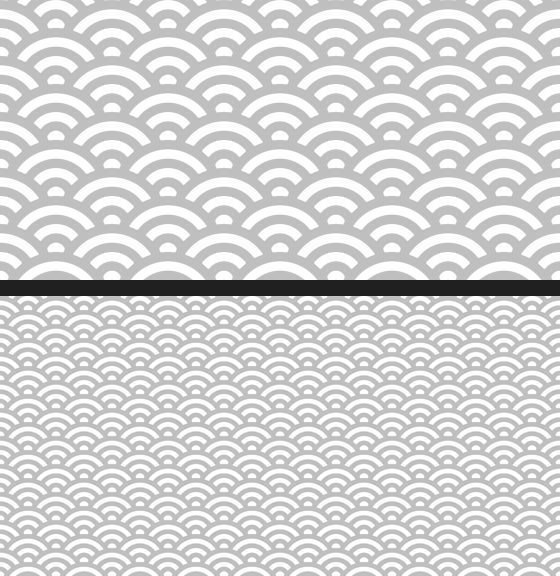
Top: one tile. Bottom: repeated 2 by 2.
Give the GLSL for this pattern, as a WebGL 2 fragment shader.

```glsl
#version 300 es
precision highp float;

uniform vec2 u_resolution;
out vec4 fragColor;

// Intersection of two distances with rounded corners
float roundIntersect(float a, float b, float radius) {
    vec2 d = vec2(a, b) + radius;
    return min(max(d.x, d.y), 0.0) + length(max(d, 0.0)) - radius;
}

// Distance to the white parts of one wave scale of radius 1
float waveScale(vec2 p) {
    p.x = abs(p.x);
    float r = length(p);
    float arcs = min(abs(r - 5.0 / 12.0), abs(r - 0.75)) - 1.0 / 12.0;
    float bands = min(r - 1.0 / 6.0, arcs);

    // Scales in front: beside and directly below
    float front = 1.0 - min(length(p - vec2(1.0, -0.5)), length(p + vec2(0.0, 1.0)));
    return roundIntersect(bands, front, 0.025);
}

// Grid of scales, 2 wide and 1 high, centred on the cell origin
float scaleGrid(vec2 p) {
    return waveScale(vec2(mod(p.x + 1.0, 2.0) - 1.0, fract(p.y + 0.1) - 0.1));
}

void main() {
    // Five repeats across and five down
    vec2 p = gl_FragCoord.xy / u_resolution * vec2(10.0, 5.0);
    float pixel = 5.0 / u_resolution.y;

    // Two grids staggered by half a cell
    float d = min(scaleGrid(p), scaleGrid(p - vec2(1.0, 0.5)));

    vec3 grey = vec3(0.75);
    vec3 white = vec3(1.0);
    float coverage = 1.0 - smoothstep(-0.75 * pixel, 0.75 * pixel, d);
    fragColor = vec4(mix(grey, white, coverage), 1.0);
}
```
